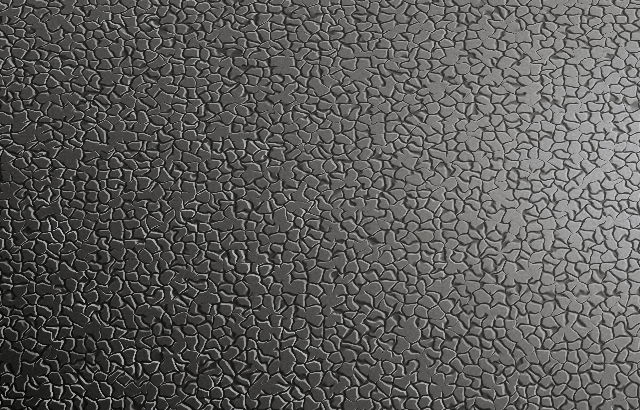
Give the GLSL for this texture, as a WebGL 1 fragment shader.

```glsl
precision highp float;
// Black embossed leather-grain plastic under a soft sheen from the right.

uniform vec2 u_resolution;

const float CELLS_ACROSS = 52.0;            // pebbles along the width
const float FAR_SQUEEZE = 0.22;             // flattening of pebbles to the top
const float WARP = 0.38;                    // irregularity of outlines
const float CREASE_WIDTH = 0.34;            // in pebble units
const float MERGE = 0.30;                   // how far some creases fade out
const float SLOPE_STEP = 0.09;              // sampling distance for the relief
const float RELIEF = 0.30;                  // steepness of the pebble flanks
const vec2 LIGHT_DIR = vec2(0.83, 0.56);
const float GLINT_DARK_SIDE = 0.50;
const float GLINT_BRIGHT_SIDE = 0.10;
const float FLANK_SHADE = 0.50;
const float CREASE_SHADE = 0.30;
const float GRAIN = 0.07;
const vec2 GLOW_CENTRE = vec2(1.0, 0.55);
const vec2 GLOW_SIZE = vec2(0.42, 0.46);
const vec3 WARM_TINT = vec3(1.01, 1.0, 0.98);
const vec3 COOL_TINT = vec3(0.99, 0.995, 1.01);

vec2 hash2(vec2 p) {
  vec3 q = fract(p.xyx * vec3(0.1031, 0.1030, 0.0973));
  q += dot(q, q.yzx + 33.33);
  return fract((q.xx + q.yz) * q.zy);
}

float cornerSlope(vec2 cell, vec2 corner, vec2 f) {
  return dot(hash2(cell + corner) * 2.0 - 1.0, f - corner);
}

// Gradient noise, roughly -0.7 to 0.7
float noise(vec2 p) {
  vec2 i = floor(p);
  vec2 f = fract(p);
  vec2 w = f * f * f * (f * (f * 6.0 - 15.0) + 10.0);
  float low = mix(cornerSlope(i, vec2(0.0), f), cornerSlope(i, vec2(1.0, 0.0), f), w.x);
  float high = mix(cornerSlope(i, vec2(0.0, 1.0), f), cornerSlope(i, vec2(1.0), f), w.x);
  return mix(low, high, w.y);
}

// Flat-topped pebbles split by rounded creases: 0 in a crease, 1 on top
float pebbleHeight(vec2 p) {
  p += WARP * vec2(noise(p * 1.1 + 71.0), noise(p * 1.1 + 137.0)) * 1.6;
  vec2 cell = floor(p);
  vec2 f = fract(p);
  float nearest = 8.0;
  float second = 8.0;
  for (int y = -1; y <= 1; y++) {
    for (int x = -1; x <= 1; x++) {
      vec2 offset = vec2(float(x), float(y));
      float d = length(offset + 0.1 + 0.8 * hash2(cell + offset + 19.0) - f);
      second = min(second, max(nearest, d));
      nearest = min(nearest, d);
    }
  }
  float fade = MERGE * smoothstep(0.0, 0.4, noise(p * 0.8 + 211.0));
  float top = smoothstep(0.0, CREASE_WIDTH, second - nearest + fade);
  return top - 0.22 * nearest * nearest;
}

// Broad brightness of the sheet, dark at lower left
float sheen(vec2 uv) {
  vec2 g = (uv - GLOW_CENTRE) / GLOW_SIZE;
  float ramp = 0.09 + 0.30 * uv.x + 0.20 * uv.y * (1.0 - 0.6 * uv.x);
  return ramp + 0.24 * exp(-dot(g, g));
}

void main() {
  vec2 uv = gl_FragCoord.xy / u_resolution;
  vec2 sheet = gl_FragCoord.xy / u_resolution.x;
  vec2 p = sheet * CELLS_ACROSS;
  p.y *= 1.0 + FAR_SQUEEZE * uv.y;

  // Relief
  float h = pebbleHeight(p);
  vec2 slope = vec2(pebbleHeight(p + vec2(SLOPE_STEP, 0.0)),
                    pebbleHeight(p + vec2(0.0, SLOPE_STEP))) - h;
  slope *= RELIEF / SLOPE_STEP;
  float facing = clamp(-dot(slope, LIGHT_DIR), -1.0, 1.0);

  // Lighting
  float base = sheen(uv);
  float patchy = 0.8 + 0.7 * noise(p * 0.35 + 307.0);
  float glint = mix(GLINT_DARK_SIDE, GLINT_BRIGHT_SIDE, smoothstep(0.1, 0.65, base));
  float lit = max(facing, 0.0);
  float tone = base * (1.0 - FLANK_SHADE * max(-facing, 0.0));
  tone *= 1.0 - CREASE_SHADE * (1.0 - smoothstep(0.0, 0.7, h));
  tone += glint * patchy * lit * lit;

  // Fine surface grain
  float grain = noise(p * 4.3 + 401.0) + 0.6 * noise(p * 8.1 + 503.0);
  tone += GRAIN * grain * (0.5 + base);

  vec3 tint = mix(WARM_TINT, COOL_TINT, smoothstep(0.45, 0.75, tone));
  gl_FragColor = vec4(clamp(tone * tint, 0.0, 1.0), 1.0);
}
```
